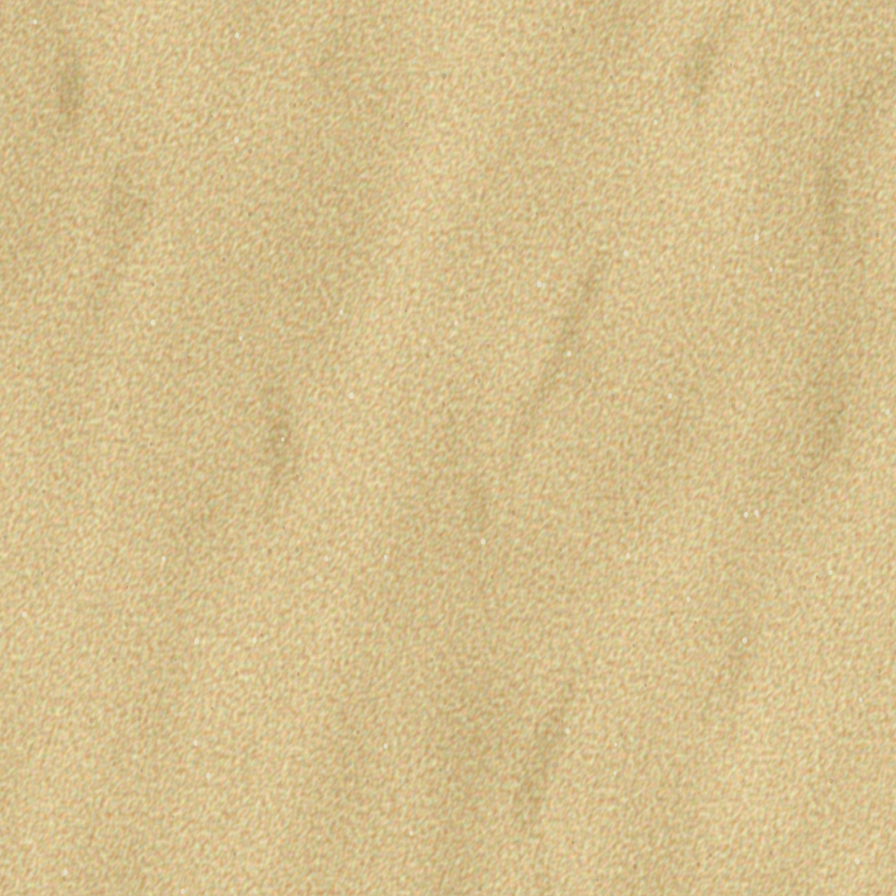
A WebGL 2 fragment shader for this texture:

```glsl
#version 300 es
precision highp float;

uniform vec2 u_resolution;
out vec4 fragColor;

vec2 hash2(vec2 cell) {
    uvec2 k = uvec2(ivec2(cell) + 32768);
    uint h = k.x * 73856093u ^ k.y * 19349663u;
    h = (h ^ (h >> 16)) * 73244475u;
    h = (h ^ (h >> 15)) * 668265263u;
    h ^= h >> 16;
    return vec2(h & 65535u, h >> 16) / 65535.0;
}

// Gradient noise, roughly -0.7 to 0.7
float gradientNoise(vec2 p) {
    vec2 cell = floor(p);
    vec2 f = p - cell;
    vec2 blend = f * f * f * (f * (f * 6.0 - 15.0) + 10.0);
    vec4 corner;
    for (int i = 0; i < 4; i++) {
        vec2 offset = vec2(i & 1, i >> 1);
        float angle = 6.2832 * hash2(cell + offset).x;
        corner[i] = dot(vec2(cos(angle), sin(angle)), f - offset);
    }
    vec2 rows = mix(corner.xz, corner.yw, blend.x);
    return mix(rows.x, rows.y, blend.y);
}

float fbm(vec2 p) {
    float sum = 0.0;
    float weight = 1.0;
    for (int i = 0; i < 4; i++) {
        sum += weight * gradientNoise(p);
        p = p * 2.03 + vec2(17.3, 9.1);
        weight *= 0.5;
    }
    return sum;
}

// Rare round grains, one candidate per cell
float specks(vec2 p, float chance) {
    vec2 cell = floor(p);
    vec2 pick = hash2(cell + 911.0);
    vec2 center = 0.3 + 0.4 * hash2(cell + 407.0);
    float size = mix(0.16, 0.3, pick.y);
    float d = length((p - cell - center) * vec2(1.2, 0.9));
    return step(pick.x, chance) * (1.0 - smoothstep(size * 0.4, size, d));
}

void main() {
    vec2 p = gl_FragCoord.xy / u_resolution.y;

    // Soft ripples leaning to the right as they rise
    vec2 lean = vec2(p.x - 0.24 * p.y, p.y);
    lean.x += 0.05 * gradientNoise(p * 3.0 + 5.0);
    float ripple = fbm(lean * vec2(6.5, 1.7) + vec2(3.7, 8.2));
    float crease = fbm(lean * vec2(11.0, 3.0) + vec2(41.0, 23.0));
    float patches = fbm(p * 9.0 + 60.0);
    float shade = 0.045 * ripple + 0.012 * patches;
    shade -= 0.075 * smoothstep(0.3, 0.85, crease);

    // Fine grains, slightly tall and slanted
    vec2 grain = vec2(p.x - 0.3 * p.y, p.y);
    float coarse = gradientNoise(grain * vec2(165.0, 125.0));
    float fine = gradientNoise(grain * vec2(235.0, 190.0) + 71.0);
    float rosy = gradientNoise(grain * vec2(150.0, 118.0) + 213.0);
    float pale = gradientNoise(grain * vec2(172.0, 140.0) + 359.0);

    vec3 color = vec3(0.838, 0.751, 0.560);
    color += shade * vec3(1.0, 1.03, 1.08);
    color += (0.10 * coarse + 0.09 * fine) * vec3(0.9, 1.0, 1.0);
    color += rosy * vec3(0.04, -0.085, -0.05);
    color += pale * vec3(-0.01, 0.02, 0.12);

    // Stray quartz and dark mineral grains
    color = mix(color, vec3(0.92, 0.91, 0.84), 0.75 * specks(p * 62.0, 0.012));
    color = mix(color, vec3(0.66, 0.54, 0.40), 0.45 * specks(p * 74.0 + 130.0, 0.02));

    fragColor = vec4(clamp(color, 0.0, 1.0), 1.0);
}
```
